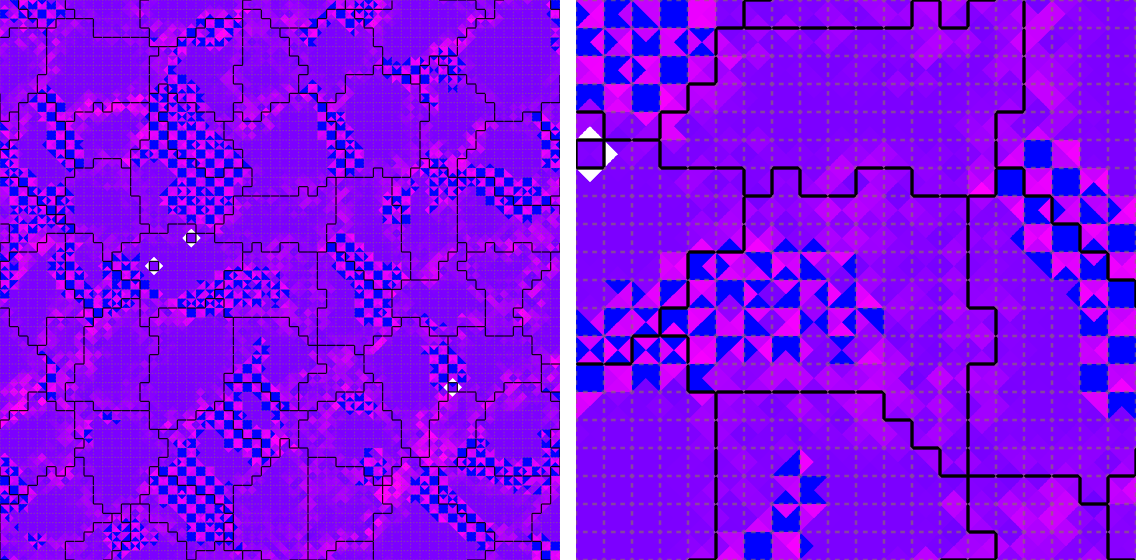
Left: the whole. Right: its middle third, enlarged.
This pattern is drawn by a WebGL 2 fragment shader. Its source:

```glsl
#version 300 es
precision highp float;
// Square cells cut into four triangles, grouped into stair-edged regions by a
// city-block Voronoi. Diagonal borders carry blue and magenta checker streaks,
// other borders a faint pink haze; a dotted grid and black outlines lie on top.
uniform vec2 u_resolution;
out vec4 outColor;

const float CELLS = 60.0;
const float SITE_SPACING = 8.4;

struct Region {
  vec2 site;    // key of the nearest site
  float gap;    // distance lead over the second site, 0 on a border
  float slope;  // +1 falling diagonal border, -1 rising, 0 straight
  float pick;   // random value shared by both sides of a border
};

vec2 hash2(vec2 p) {
  vec3 q = fract(p.xyx * vec3(0.1031, 0.1030, 0.0973) + 0.137);
  q += dot(q, q.yzx + 33.33);
  return fract((q.xx + q.yz) * q.zy);
}

float gradientDot(vec2 corner, vec2 offset) {
  float angle = 6.2832 * hash2(corner + 71.0).x;
  return dot(vec2(cos(angle), sin(angle)), offset);
}

float gradientNoise(vec2 p) {
  vec2 i = floor(p), f = fract(p);
  vec2 u = f * f * f * (f * (f * 6.0 - 15.0) + 10.0);
  vec2 e = vec2(1.0, 0.0);
  float low = mix(gradientDot(i, f), gradientDot(i + e, f - e), u.x);
  float high = mix(gradientDot(i + e.yx, f - e.yx), gradientDot(i + 1.0, f - 1.0), u.x);
  return mix(low, high, u.y);
}

Region findRegion(vec2 p) {
  p += 2.2 * vec2(gradientNoise(p * 0.3), gradientNoise(p * 0.3 + 40.5));
  vec2 home = floor(p / SITE_SPACING);
  vec2 key1 = home, key2 = home, pos1 = p, pos2 = p;
  float d1 = 1e5, d2 = 1e5;
  for (int k = 0; k < 9; k++) {
    vec2 key = home + vec2(k % 3 - 1, k / 3 - 1);
    vec2 h = hash2(key + 19.0);
    vec2 pos = (key + 0.5 + 0.9 * (h - 0.5)) * SITE_SPACING;
    vec2 a = abs(p - pos);
    float d = a.x + a.y + 0.3 * length(a) - 3.0 * fract(h.x * 17.0);
    if (d < d1) {
      d2 = d1; key2 = key1; pos2 = pos1;
      d1 = d; key1 = key; pos1 = pos;
    } else if (d < d2) {
      d2 = d; key2 = key; pos2 = pos;
    }
  }
  vec2 across = pos2 - pos1;
  float slope = 2.0 * across.x * across.y / dot(across, across);
  return Region(key1, d2 - d1, slope, hash2(key1 + key2 + 133.0).x);
}

bool isSpark(vec2 cell) {
  return hash2(cell + 211.0).y > 0.9985;
}

// Colour of one triangle of a cell; side points to the edge it rests on
vec3 triangleColor(vec2 cell, vec2 side) {
  vec2 center = cell + 0.5 + side / 3.0;
  Region r = findRegion(center);
  vec2 rnd = hash2(2.0 * cell + side + 401.0);  // shared across the edge
  float cloud = gradientNoise(center * 0.11 + 7.3);

  // Soft haze along borders, strongest on rising diagonals
  float haze = 1.0 - smoothstep(0.5, 6.5, r.gap);
  float rising = smoothstep(0.0, 0.7, -r.slope);
  float strength = 0.14 + 0.5 * rising * r.pick + 0.5 * max(cloud, 0.0);
  float red = 0.485 + haze * strength * (1.3 * rnd.x - 0.15);

  // Checker streaks on falling diagonals, looser clumps where the cloud is dense
  bool streak = r.slope > 0.4 && r.pick > 0.45 && r.gap < 4.8;
  bool clump = cloud > 0.29 && r.gap < 5.0 && rnd.y > 0.15;
  if (streak || clump) {
    bool even = mod(cell.x + cell.y, 2.0) < 0.5;
    if (rnd.x < (clump ? 0.25 : 0.08)) even = !even;
    red = even ? 0.0 : 0.72 + 0.25 * rnd.y;
  }
  return isSpark(cell + side) ? vec3(1.0) : vec3(red, 0.0, 1.0);
}

vec3 shade(vec2 p, float blur) {
  vec2 cell = floor(p), f = fract(p) - 0.5;
  vec2 side = abs(f.x) > abs(f.y) ? vec2(sign(f.x), 0.0) : vec2(0.0, sign(f.y));
  vec3 color = triangleColor(cell, side);

  // Dotted grid, three dots to a cell
  vec2 edgeDist = 0.5 - abs(f);
  vec2 rule = clamp((0.045 - edgeDist) / blur + 0.5, 0.0, 1.0);
  vec2 dots = rule * smoothstep(-0.4, 0.4, cos(18.85 * p.yx));
  color = mix(color, vec3(0.55, 0.45, 0.38), 0.6 * max(dots.x, dots.y));

  // Black outline where the cell across the edge is in another region
  vec2 here = findRegion(cell + 0.5).site;
  vec2 there = findRegion(cell + side + 0.5).site;
  bool border = here != there || isSpark(cell) || isSpark(cell + side);
  float line = clamp((0.06 - min(edgeDist.x, edgeDist.y)) / blur + 0.5, 0.0, 1.0);
  return border ? color * (1.0 - line) : color;
}

void main() {
  float pixel = CELLS / u_resolution.y;
  vec3 sum = vec3(0.0);
  for (int k = 0; k < 4; k++) {  // 2 x 2 samples smooth the triangle edges
    vec2 offset = vec2(k % 2, k / 2) * 0.5 - 0.25;
    sum += shade((gl_FragCoord.xy + offset) * pixel, 0.5 * pixel);
  }
  outColor = vec4(sum / 4.0, 1.0);
}
```
